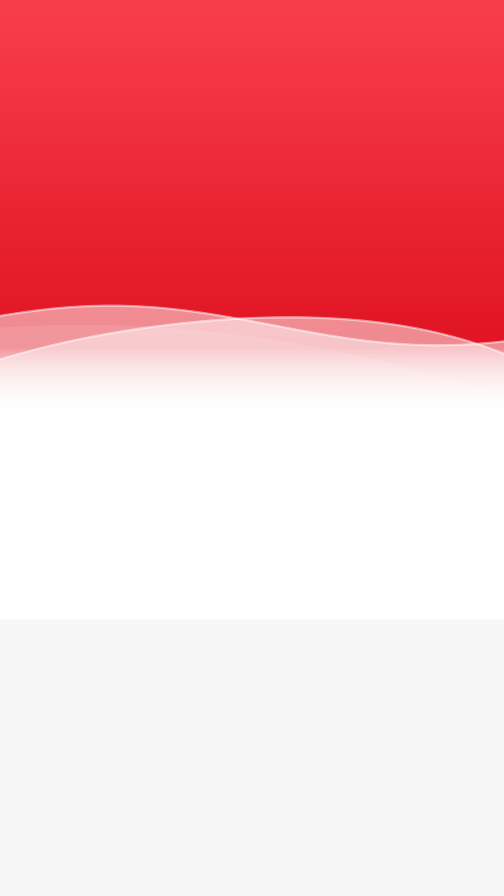
Give the GLSL for this background, as a Shadertoy shader.

```glsl
// Red gradient header with translucent white waves fading into a white and pale grey page.

// Coverage of the area below a horizontal edge; depth grows downwards.
float below(float depth, float edge) {
    float soft = 0.5 / iResolution.y;
    return smoothstep(edge - soft, edge + soft, depth);
}

// Thin line along a curve, never narrower than the pixel filter.
float ridge(float depth, float edge, float halfWidth) {
    float soft = 0.6 / iResolution.y;
    return 1.0 - smoothstep(halfWidth - soft, halfWidth + soft, abs(depth - edge));
}

// Gentle sine swell: crest at left, trough at right.
float swellEdge(float x) {
    return 0.3633 - 0.0221 * cos(4.847 * (x - 0.22));
}

// Broad hill that drops more steeply to the right.
float hillEdge(float x) {
    float d = x - 0.574;
    return 0.3542 + d * d * (0.163 + d * (0.097 + d * 0.107));
}

// Faint wide arc behind the other two.
float arcEdge(float x) {
    float d = x - 0.162;
    return 0.3626 + 0.114 * d * d;
}

void mainImage(out vec4 fragColor, in vec2 fragCoord) {
    vec2 uv = fragCoord / iResolution.xy;
    float depth = 1.0 - uv.y;
    const vec3 white = vec3(1.0);

    // Red header
    vec3 color = mix(vec3(0.975, 0.245, 0.295), vec3(0.88, 0.08, 0.135),
                     clamp(depth / 0.385, 0.0, 1.0));

    // Translucent wave bodies
    float swell = swellEdge(uv.x);
    float hill = hillEdge(uv.x);
    color = mix(color, white, 0.50 * below(depth, swell));
    color = mix(color, white, 0.10 * below(depth, arcEdge(uv.x)));
    color = mix(color, white, 0.50 * below(depth, hill));

    // Mist that thickens towards the page
    float clear = 1.0 - clamp((depth - 0.388) / 0.078, 0.0, 1.0);
    color = mix(color, white, 1.0 - clear * clear);

    // Bright crests
    color = mix(color, white, 0.50 * ridge(depth, swell, 0.0013));
    color = mix(color, white, 0.50 * ridge(depth, hill, 0.0013));

    // White page, then the grey lower panel
    color = mix(color, white, below(depth, 0.466));
    color = mix(color, vec3(0.969), below(depth, 0.6914));

    fragColor = vec4(color, 1.0);
}
```
